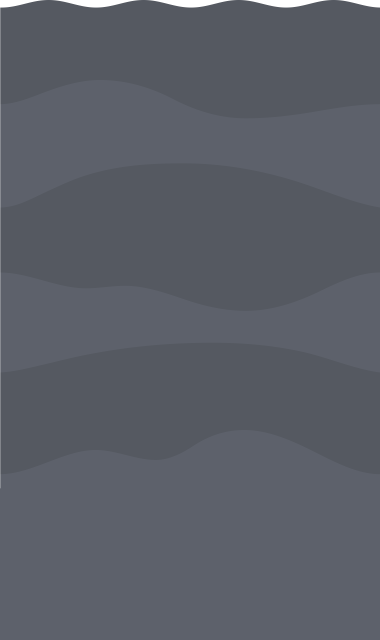
Write a WebGL 2 fragment shader that draws this background.

```glsl
#version 300 es
precision highp float;
// Stacked slate-grey wave bands under a small scalloped white top edge.

#define DARK vec3(0.333, 0.349, 0.380)
#define LIGHT vec3(0.365, 0.381, 0.420)
#define PAPER vec3(1.0)
#define SCALLOPS 4.0
#define SCALLOP_SHIFT 0.128
#define SCALLOP_HEIGHT 0.0059
#define MARGIN_WIDTH 0.0007
#define MARGIN_BOTTOM 0.237

uniform vec2 u_resolution;
out vec4 outColor;

// Smooth ridge height at x; each knot holds (x, height, slope).
float ridge(float x, vec3 knots[7]) {
    float height = knots[0].y;
    for (int i = 0; i < 6; i++) {
        vec3 a = knots[i], b = knots[i + 1];
        if (x < a.x) break;
        float span = b.x - a.x;
        float t = clamp((x - a.x) / span, 0.0, 1.0);
        float s = t * t * (3.0 - 2.0 * t);
        float u = 1.0 - t;
        height = mix(a.y, b.y, s) + span * t * u * (a.z * u - b.z * t);
    }
    return height;
}

// Antialiased coverage from a signed distance along one canvas axis.
float cover(float dist, float resolution) {
    return clamp(dist * resolution + 0.5, 0.0, 1.0);
}

// Fill everything below the given height.
vec3 fillBelow(vec3 base, vec3 fill, float height, float y) {
    return mix(base, fill, cover(height - y, u_resolution.y));
}

void main() {
    vec2 p = gl_FragCoord.xy / u_resolution;

    // Scalloped top edge
    float phase = 6.28319 * SCALLOPS * (p.x - SCALLOP_SHIFT);
    float top = 1.0 - SCALLOP_HEIGHT * (1.0 - cos(phase));
    vec3 color = fillBelow(PAPER, DARK, top, p.y);

    // Bands, painted from the highest to the lowest
    float upperLight = ridge(p.x, vec3[7](
        vec3(0.0, 0.8372, 0.0), vec3(0.11, 0.8542, 0.226), vec3(0.263, 0.875, 0.0),
        vec3(0.456, 0.8451, -0.309), vec3(0.647, 0.8151, 0.0),
        vec3(0.822, 0.8249, 0.1), vec3(1.0, 0.8372, 0.0)));
    color = fillBelow(color, LIGHT, upperLight, p.y);

    float upperDark = ridge(p.x, vec3[7](
        vec3(0.0, 0.6758, 0.0), vec3(0.066, 0.6849, 0.249), vec3(0.132, 0.7031, 0.273),
        vec3(0.219, 0.7246, 0.196), vec3(0.482, 0.7448, 0.0),
        vec3(0.768, 0.7188, -0.178), vec3(1.0, 0.6758, -0.1)));
    color = fillBelow(color, DARK, upperDark, p.y);

    float middleLight = ridge(p.x, vec3[7](
        vec3(0.0, 0.5742, 0.0), vec3(0.226, 0.5495, 0.0), vec3(0.329, 0.5534, 0.0),
        vec3(0.487, 0.5319, -0.202), vec3(0.647, 0.5143, 0.0),
        vec3(0.844, 0.5456, 0.29), vec3(1.0, 0.5742, 0.0)));
    color = fillBelow(color, LIGHT, middleLight, p.y);

    float lowerDark = ridge(p.x, vec3[7](
        vec3(0.0, 0.418, 0.03), vec3(0.11, 0.4297, 0.137), vec3(0.219, 0.4447, 0.119),
        vec3(0.333, 0.456, 0.077), vec3(0.559, 0.4645, 0.0),
        vec3(0.789, 0.4512, -0.125), vec3(1.0, 0.418, -0.08)));
    color = fillBelow(color, DARK, lowerDark, p.y);

    float lowerLight = ridge(p.x, vec3[7](
        vec3(0.0, 0.2591, 0.0), vec3(0.252, 0.2969, 0.0), vec3(0.41, 0.2813, 0.0),
        vec3(0.509, 0.3034, 0.392), vec3(0.643, 0.3281, 0.0),
        vec3(0.822, 0.2956, -0.297), vec3(1.0, 0.2591, 0.0)));
    color = fillBelow(color, LIGHT, lowerLight, p.y);

    // Faint pale hairline on the left margin
    float margin = cover(MARGIN_WIDTH - p.x, u_resolution.x)
                 * cover(p.y - MARGIN_BOTTOM, u_resolution.y);
    color = mix(color, PAPER, margin);

    outColor = vec4(color, 1.0);
}
```
